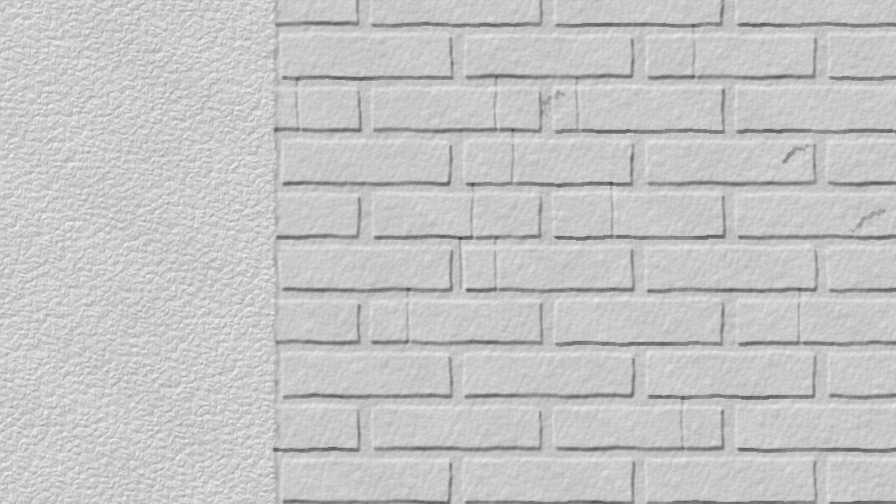
Reproduce this texture procedurally as a WebGL 1 fragment shader.

```glsl
precision highp float;
// Painted wall: rough plaster on the left, a running bond of bricks on the right.
// Rounded boxes give the brick relief and cellular noise the paint grain;
// height differences toward a light at the upper left shade both.
uniform vec2 u_resolution;

vec2 hash2(vec2 c) {
  return fract(sin(vec2(dot(c, vec2(127.1, 311.7)), dot(c, vec2(269.5, 183.3)))) * 43758.5);
}

// Cellular bumps: high at each scattered centre, low between them
float cells(vec2 p) {
  vec2 id = floor(p), f = fract(p);
  float nearest = 2.0;
  for (int j = -1; j <= 1; j++) {
    for (int i = -1; i <= 1; i++) {
      vec2 o = vec2(float(i), float(j));
      vec2 d = o + hash2(id + o) - f;
      nearest = min(nearest, dot(d, d));
    }
  }
  return 1.0 - sqrt(nearest);
}

// Layered sines, about -1 to 1
float waves(vec2 p) {
  return 0.45 * sin(p.x * 1.7 + 1.3 * sin(p.y * 2.3))
       + 0.35 * sin(p.y * 4.1 - p.x * 2.9 + 1.7)
       + 0.20 * sin(p.x * 8.3 + p.y * 6.1 + 0.6);
}

// Thin upright groove in one course of bricks
float seam(vec2 p, float course, float row, float x) {
  float line = 1.0 - smoothstep(0.001, 0.006, abs(p.x - x));
  return line * (1.0 - step(0.5, abs(course - row)));
}

// Ragged slanted chip
float chip(vec2 p, vec2 centre, vec2 size) {
  vec2 d = p - centre;
  d.y += 0.45 * d.x;
  return 1.0 - smoothstep(0.6, 1.2, length(d / size) + 0.35 * waves(p * 70.0));
}

float brickHeight(vec2 p) {
  p += 0.0022 * vec2(waves(p.yx * 24.0), waves(p * 19.0 + 4.0));
  float course = floor((p.y - 0.0463) / 0.1054);
  float y = p.y - 0.0463 - course * 0.1054;
  float x = p.x - mix(0.896, 0.713, mod(course, 2.0));
  float column = floor(x / 0.3617);
  x -= column * 0.3617;

  // Brick face, its size varied a little
  vec2 vary = hash2(vec2(column, course)) - 0.5;
  vec2 d = abs(vec2(x, y) - vec2(0.190, 0.0615)) - vec2(0.168, 0.0425) - 0.004 * vary + 0.006;
  float box = length(max(d, 0.0)) + min(max(d.x, d.y), 0.0) - 0.006;
  float h = 1.0 - smoothstep(-0.004, 0.004, box);

  // Half-brick seams
  float cut = seam(p, course, 0.0, 1.377) + seam(p, course, 1.0, 0.590);
  cut += seam(p, course, 1.0, 0.984) + seam(p, course, 1.0, 1.146);
  cut += seam(p, course, 2.0, 1.018) + seam(p, course, 3.0, 0.937);
  cut += seam(p, course, 3.0, 1.215) + seam(p, course, 4.0, 0.984);
  cut += seam(p, course, 4.0, 0.915) + seam(p, course, 5.0, 0.810);
  cut += seam(p, course, 5.0, 1.586) + seam(p, course, 7.0, 1.354);
  h -= 0.42 * cut;

  // Chipped faces
  h -= 0.6 * chip(p, vec2(1.100, 0.208), vec2(0.026, 0.022));
  h -= 0.7 * chip(p, vec2(1.581, 0.306), vec2(0.026, 0.016));
  h -= 0.6 * chip(p, vec2(1.725, 0.437), vec2(0.034, 0.013));
  return h;
}

float plasterGrain(vec2 p) {
  p += 0.004 * waves(p.yx * 35.0);
  return cells(p * vec2(62.0, 78.0)) + 0.55 * cells(p * 125.0 + 9.0);
}

float brickGrain(vec2 p) {
  float pimples = smoothstep(0.7, 0.95, cells(p * 21.0 + 3.0));
  return 0.35 * cells(p * vec2(75.0, 60.0)) + 0.25 * cells(p * 118.0)
       + 0.35 * pimples + 0.18 * waves(p * vec2(42.0, 30.0));
}

void main() {
  vec2 p = gl_FragCoord.xy / u_resolution.y;
  p.y = 1.0 - p.y;
  vec2 toLight = vec2(-0.5, -0.87);
  vec2 fine = p + toLight * 0.004;

  // Plaster
  float plaster = 0.797 + 0.2 * (plasterGrain(p) - plasterGrain(fine));
  plaster += 0.012 * waves(p * 9.0);

  // Brick faces, lit upper edges and shadowed lower edges
  float h = brickHeight(p);
  float slope = h - brickHeight(p + toLight * 0.009);
  float depth = 0.29 + 0.09 * waves(p * vec2(13.0, 31.0));
  float brick = 0.765 + 0.022 * h + 0.012 * waves(p * 11.0 + 2.0);
  brick += 0.065 * max(slope, 0.0) + depth * min(slope, 0.0);
  brick += 0.19 * (brickGrain(p) - brickGrain(fine));

  // Ragged boundary with a broken shadow
  float side = p.x - 0.546 - 0.004 * waves(p.yx * 28.0);
  float tone = mix(plaster, brick, smoothstep(-0.003, 0.003, side));
  float crease = exp(-pow((side - 0.002) / 0.005, 2.0));
  tone -= crease * (0.09 + 0.06 * waves(p * 33.0));

  gl_FragColor = vec4(vec3(clamp(tone, 0.0, 1.0)), 1.0);
}
```
